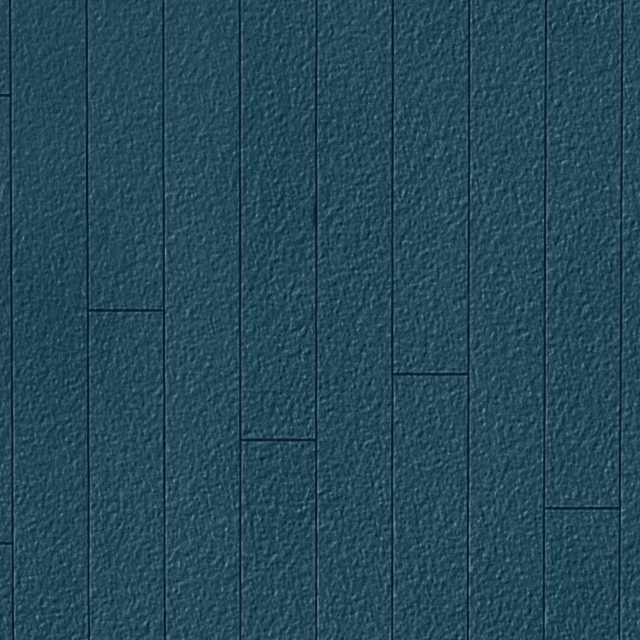
Give the GLSL for this texture, as a three.js fragment shader.

```glsl
// Blue-green painted planks: upright boards parted by thin dark grooves, with
// staggered butt joints on every second board. Side-lit noise gives the
// pebbled paint; the groove edges catch light and wear brighter low down.
varying vec2 vUv;

const vec3 PAINT = vec3(0.136, 0.283, 0.343);
const vec3 GROOVE = vec3(0.02, 0.10, 0.14);
const vec3 WORN_EDGE = vec3(0.46, 0.59, 0.64);

const float SEAM_ORIGIN = 0.4941;      // x of the middle seam
const float SPACING_BOTTOM = 0.1184;   // board width at the lower edge
const float SPACING_TOP = 0.1196;      // board width at the upper edge
const float FIRST_BOARD = 4.0;         // whole boards left of the middle seam
const vec4 JOINTS = vec4(0.515, 0.3125, 0.4154, 0.2057); // boards 1, 3, 5, 7
const vec2 EDGE_JOINTS = vec2(0.851, 0.151);            // cut board at left

const float SEAM_HALF = 0.0012;
const float JOINT_HALF = 0.0016;
const float SOFT = 0.0014;
const float RIM_OFFSET = 0.0034;
const vec2 PEBBLE_SCALE = vec2(225.0, 185.0);
const vec2 FINE_SCALE = vec2(350.0, 300.0);
const vec2 LIGHT = vec2(-0.42, 0.28);
const float RELIEF = 0.115;
const vec2 CHIP = vec2(0.664, 0.020);  // height and half length

float hash(vec2 p) {
  vec3 q = fract(vec3(p.xyx) * 0.1031);
  q += dot(q, q.yzx + 33.33);
  return fract((q.x + q.y) * q.z);
}

float noise(vec2 p) {
  vec2 i = floor(p);
  vec2 f = fract(p);
  f = f * f * (3.0 - 2.0 * f);
  return mix(mix(hash(i), hash(i + vec2(1.0, 0.0)), f.x),
             mix(hash(i + vec2(0.0, 1.0)), hash(i + vec2(1.0, 1.0)), f.x), f.y);
}

// Soft line of the given half width around zero
float line(float d, float halfWidth) {
  return 1.0 - smoothstep(halfWidth - SOFT * 0.5, halfWidth + SOFT, abs(d));
}

vec2 turn(vec2 p, float angle) {
  float c = cos(angle);
  float s = sin(angle);
  return vec2(c * p.x - s * p.y, s * p.x + c * p.y);
}

// Two crossed noise grids hide the lattice direction
float pebbles(vec2 p) {
  return 0.7 * (noise(turn(p, 0.5) + 400.0) + noise(turn(p, 1.25) + 700.0));
}

float emboss(vec2 p) {
  return pebbles(p - LIGHT) - pebbles(p + LIGHT);
}

// Signed height above the nearest joint of a board
float jointDistance(float board, float y) {
  if (board < 0.0) {
    vec2 d = y - EDGE_JOINTS;
    return abs(d.x) < abs(d.y) ? d.x : d.y;
  }
  vec4 pick = 1.0 - step(0.5, abs(vec4(1.0, 3.0, 5.0, 7.0) - board));
  return dot(pick, vec4(1.0)) > 0.5 ? y - dot(pick, JOINTS) : 1.0;
}

// Pebbled paint, flatter towards the upper left
float paintRelief(vec2 uv) {
  float rough = mix(0.75, 1.1, smoothstep(0.0, 1.0, uv.x + 0.8 * (1.0 - uv.y)));
  float slope = emboss(uv * PEBBLE_SCALE) + 0.5 * emboss(uv * FINE_SCALE + 57.0);
  float glint = smoothstep(0.74, 1.0, noise(turn(uv * FINE_SCALE, 0.8) + 500.0));
  float lift = max(slope, 0.0);
  return rough * (RELIEF * slope + 0.08 * lift * lift + 0.08 * glint);
}

void main() {
  vec2 uv = vUv;

  // Board and seam coordinates
  float spacing = mix(SPACING_BOTTOM, SPACING_TOP, uv.y);
  float across = (uv.x - SEAM_ORIGIN) / spacing;
  float seam = floor(across + 0.5);
  float board = floor(across) + FIRST_BOARD;
  float wobble = (noise(vec2(seam * 7.3 + 40.0, uv.y * 16.0)) - 0.5) * 0.0008;
  float dSeam = (across - seam) * spacing + wobble;
  float dJoint = jointDistance(board, uv.y);

  // Painted surface with faint changes of tone
  float tone = (noise(uv * vec2(7.0, 4.0) + 3.0) - 0.5) * 0.022;
  tone += (noise(uv * vec2(45.0, 22.0) + 9.0) - 0.5) * 0.012;
  tone += (hash(vec2(board + 12.0, 5.0)) - 0.5) * 0.010;
  vec3 color = PAINT + tone + paintRelief(uv);

  // Light rims beside the grooves
  float along = noise(vec2(seam * 5.1 + 30.0, uv.y * 24.0));
  float rimRight = line(dSeam - RIM_OFFSET, 0.0009);
  float rimLeft = line(dSeam + RIM_OFFSET, 0.0008);
  color += rimRight * (0.04 + 0.07 * along) + rimLeft * 0.05 * (1.0 - along);
  color += 0.05 * line(abs(dJoint) - 0.0043, 0.0008);

  // Dark seams and joints
  float depth = 0.78 + 0.22 * noise(vec2(seam + 50.0, uv.y * 40.0));
  color = mix(color, GROOVE, line(dSeam, SEAM_HALF) * depth);
  color = mix(color, GROOVE, line(dJoint, JOINT_HALF) * 0.85);

  // Bare flecks on the lower seam edges
  float low = 1.0 - smoothstep(0.05, 0.55, uv.y);
  float flecks = smoothstep(0.35, 0.8, noise(vec2(seam * 9.7 + 70.0, uv.y * 80.0)));
  float wear = low * flecks * (0.25 + 0.6 * hash(vec2(seam + 31.0, 8.0)));
  color = mix(color, WORN_EDGE, wear * line(dSeam - 0.0026, 0.0008));

  // One chipped stretch on the middle seam
  float chip = 1.0 - smoothstep(0.6, 1.0, abs(uv.y - CHIP.x) / CHIP.y);
  chip *= 1.0 - step(0.5, abs(seam));
  color = mix(color, GROOVE, chip * line(dSeam + 0.0022, 0.0019) * 0.8);

  gl_FragColor = vec4(clamp(color, 0.0, 1.0), 1.0);
}
```
